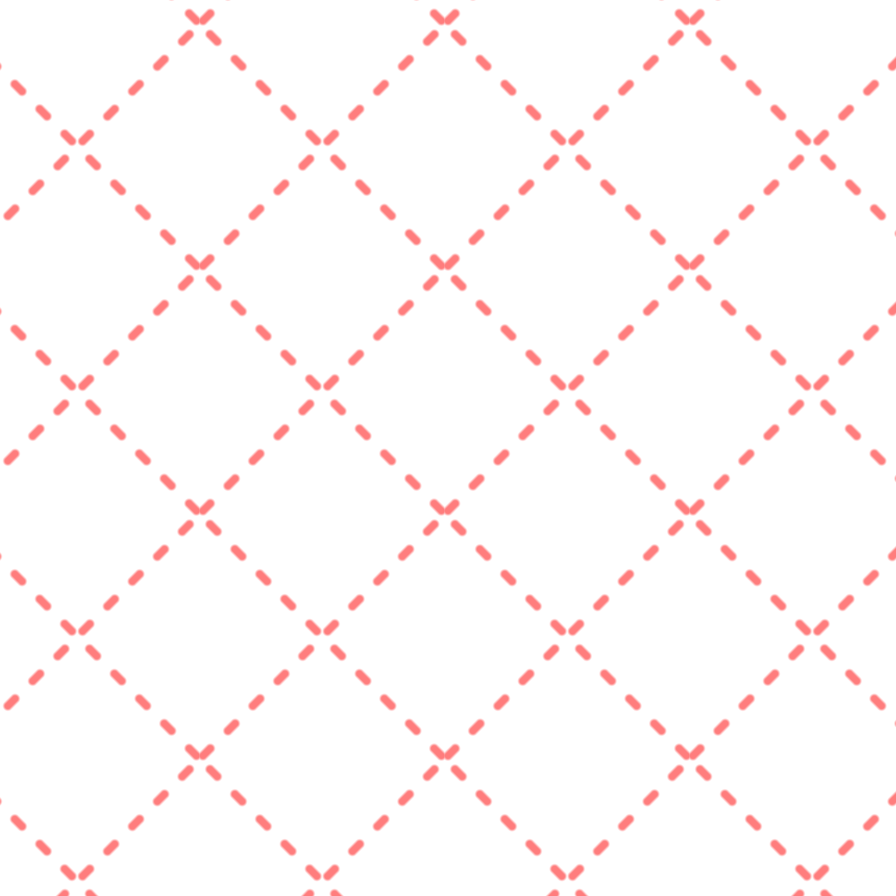
This pattern is drawn by a WebGL 1 fragment shader. Its source:

```glsl
precision highp float;
// Diamond lattice of dashed coral diagonals on white.

uniform vec2 u_resolution;

const vec3 PAPER = vec3(1.0);
const vec3 CORAL = vec3(1.0, 0.49, 0.49);

const float TILE = 0.27344;                  // repeat size, canvas units
const vec2 CROSSING = vec2(0.2229, 0.0268);  // first crossing, from top left

// Dash sizes, in tile units
const float DASH_STEP = 0.10167;   // spacing along one axis; restarts each tile
const float FIRST_DASH = 0.0567;   // centre of the first dash after a crossing
const float HALF_LENGTH = 0.021;   // half of the straight part
const float RADIUS = 0.0167;       // half the line width
const float SOFTNESS = 0.0071;     // half the width of the blurred edge

const float SQRT2 = 1.41421;

// Signed distance to the dashes along the repeating diagonals x = y + n.
float dashedDiagonal(vec2 p) {
  float offset = p.x - p.y;
  float line = floor(offset + 0.5);
  float across = (offset - line) / SQRT2;

  // Position within the tile, then within the dash cell
  float position = fract(0.5 * (p.x + p.y - line) - FIRST_DASH + 0.5 * DASH_STEP);
  float along = (mod(position, DASH_STEP) - 0.5 * DASH_STEP) * SQRT2;

  // Round-capped dash
  return length(vec2(max(abs(along) - HALF_LENGTH, 0.0), across)) - RADIUS;
}

void main() {
  // Tile coordinates, measured downwards from the top
  vec2 canvas = gl_FragCoord.xy / u_resolution.y;
  vec2 p = (vec2(canvas.x, 1.0 - canvas.y) - CROSSING) / TILE;

  // Two mirrored sets of diagonals
  float dist = min(dashedDiagonal(p), dashedDiagonal(vec2(-p.x, p.y)));

  // Soft edge, never thinner than a pixel
  float edge = max(SOFTNESS, 0.75 / (TILE * u_resolution.y));
  float ink = 1.0 - smoothstep(-edge, edge, dist);
  gl_FragColor = vec4(mix(PAPER, CORAL, ink), 1.0);
}
```
